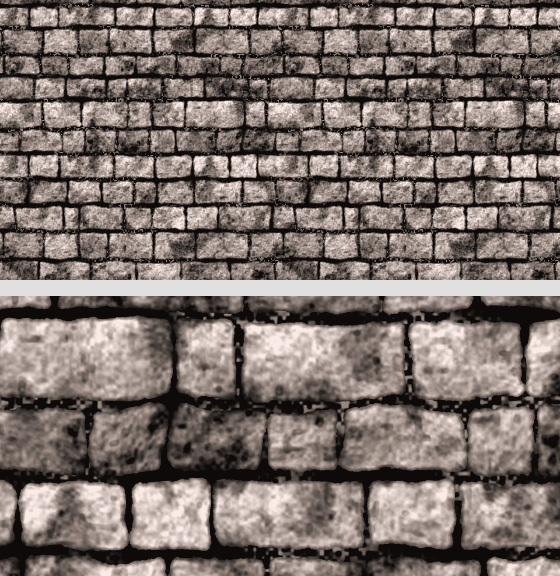
Top: the whole. Bottom: its middle third, enlarged.
Give the GLSL for this texture, as a WebGL 2 fragment shader.

```glsl
#version 300 es
precision highp float;
// Weathered stone wall: uneven courses of rough blocks in dark, gritty joints.

uniform vec2 u_resolution;
out vec4 fragColor;

const vec3 DARK = vec3(0.05, 0.04, 0.035);
const vec3 STONE = vec3(0.58, 0.52, 0.49);
const vec3 PALE = vec3(0.90, 0.84, 0.82);

// Each course: height (of TILE), blocks per tile, joint phase, brightness.
const float TILE = 384.0;
const int COURSES = 11;
const vec4 COURSE[COURSES] = vec4[COURSES](
    vec4(30, 7, 0.75, 0.80), vec4(37, 7, 0.97, 0.68), vec4(30, 8, 0.08, 0.60),
    vec4(32, 8, 0.81, 0.67), vec4(40, 7, 0.97, 0.82), vec4(34, 9, 0.77, 0.64),
    vec4(35, 7, 0.75, 0.80), vec4(35, 8, 0.70, 0.67), vec4(36, 8, 0.57, 0.74),
    vec4(40, 7, 0.97, 0.68), vec4(35, 6, 0.11, 0.62));

float hash(vec2 p) {
    vec3 q = fract(vec3(p.xyx + 17.0) * 0.1031);
    q += dot(q, q.yzx + 33.33);
    return fract((q.x + q.y) * q.z);
}

// Value noise that repeats over the unit square.
float noise(vec2 p, float freq) {
    vec2 cell = floor(p * freq);
    vec2 f = fract(p * freq);
    f = f * f * (3.0 - 2.0 * f);
    vec2 a = mod(cell, freq);
    vec2 b = mod(cell + 1.0, freq);
    return mix(mix(hash(a), hash(vec2(b.x, a.y)), f.x),
               mix(hash(vec2(a.x, b.y)), hash(b), f.x), f.y);
}

float fbm(vec2 p, float freq) {
    float sum = 0.0, amp = 0.5;
    for (int i = 0; i < 5; i++) {
        sum += amp * noise(p, freq);
        freq *= 2.0;
        amp *= 0.55;
    }
    return sum / 1.055;
}

// Position of the k-th upright joint in a course.
float joint(float k, float count, float phase, float seed) {
    float jitter = hash(vec2(mod(k, count), seed * 7.0 + 3.0)) - 0.5;
    return (k + phase + 0.66 * jitter) / count;
}

float roundedBox(vec2 p, vec2 halfSize, float radius) {
    vec2 q = abs(p) - halfSize + radius;
    return length(max(q, 0.0)) + min(max(q.x, q.y), 0.0) - radius;
}

// Brightness of the rough face, lit from the upper left.
float stoneFace(vec2 p, float tone) {
    float relief = fbm(p, 20.0);
    float slope = relief - fbm(p - vec2(0.003, 0.005), 20.0);
    float stain = smoothstep(0.50, 0.70, fbm(p.yx + 0.37, 17.0));
    float pits = smoothstep(0.62, 0.88, noise(p + 0.13, 85.0));
    float grain = noise(p, 210.0) - 0.5;
    return tone + 0.45 * (relief - 0.5) + 1.2 * slope
         - 0.34 * stain - 0.20 * pits + 0.24 * grain;
}

float mortar(vec2 p) {
    float grit = smoothstep(0.45, 0.95, noise(p, 200.0));
    return 0.04 + 0.55 * grit * smoothstep(0.35, 0.7, noise(p, 13.0));
}

vec3 ramp(float v) {
    vec3 low = mix(DARK, STONE, clamp((v - 0.05) / 0.53, 0.0, 1.0));
    return mix(low, PALE, clamp((v - 0.58) / 0.32, 0.0, 1.25));
}

void main() {
    // Square tile, y downward, with gently wandering joints.
    vec2 uv = gl_FragCoord.xy / u_resolution.y;
    vec2 p = fract(vec2(uv.x, 1.0 - uv.y));
    vec2 wander = vec2(noise(p, 15.0), noise(p.yx + 0.4, 15.0)) - 0.5;
    vec2 q = p + 0.011 * wander;
    q.y = fract(q.y - 8.0 / TILE);

    // Find the course.
    int row = 0;
    float top = 0.0;
    for (; row < COURSES - 1 && q.y > top + COURSE[row].x / TILE; row++)
        top += COURSE[row].x / TILE;
    vec4 course = COURSE[row];
    float height = course.x / TILE;
    float seed = float(row == 6 ? 0 : row == 9 ? 1 : row); // two courses recur

    // Find the block between its two joints.
    float first = floor(q.x * course.y - course.z) - 1.0;
    float left = -9.0, right = 9.0, id = 0.0;
    for (float i = 0.0; i < 4.0; i++) {
        float edge = joint(first + i, course.y, course.z, seed);
        if (edge <= q.x) { left = edge; id = mod(first + i, course.y); }
        else right = min(right, edge);
    }

    // Worn outline.
    vec2 local = vec2(q.x - 0.5 * (left + right), q.y - top - 0.5 * height);
    vec2 halfSize = 0.5 * vec2(right - left, height) - vec2(0.0032, 0.0062);
    float d = roundedBox(local, halfSize, 0.010);
    d += 0.013 * (fbm(p, 45.0) - 0.5);

    // Face, shaded edges and joints.
    vec2 facePos = vec2(q.x, q.y - top + seed * 0.09);
    float tone = course.w + 0.20 * (hash(vec2(id + 31.0, seed)) - 0.5);
    float face = stoneFace(facePos, tone) - 0.08 * local.y / halfSize.y;
    face *= mix(0.5, 1.0, smoothstep(0.0, 0.006, -d));
    float pixel = 1.0 / u_resolution.y;
    float cover = 1.0 - smoothstep(-0.7 * pixel, 0.7 * pixel, d);
    fragColor = vec4(ramp(mix(mortar(p), face, cover)), 1.0);
}
```
